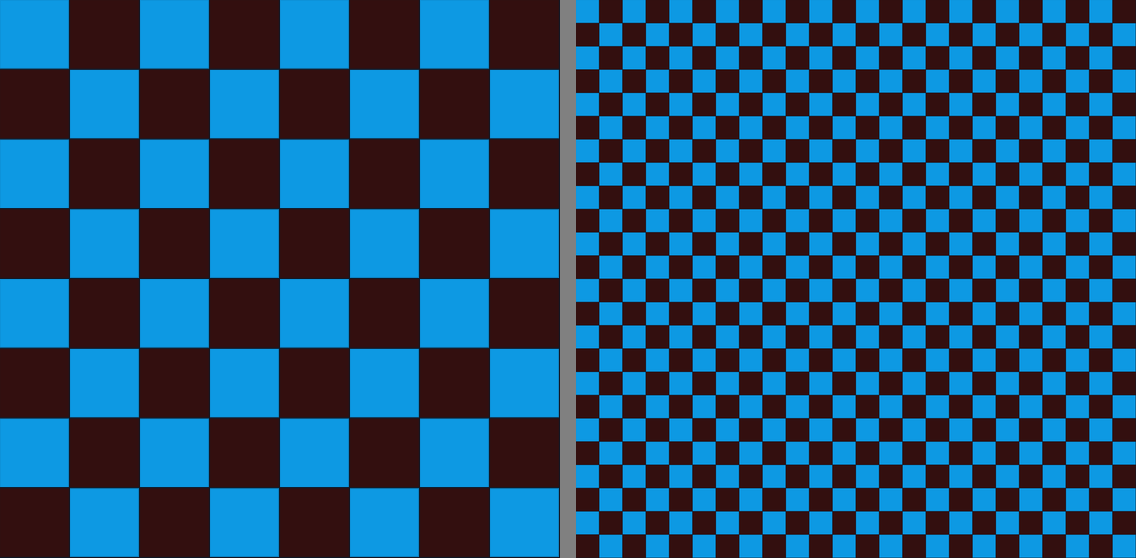
Left: one tile. Right: repeated 3 by 3.
Write a WebGL 2 fragment shader that draws this pattern.

```glsl
#version 300 es
precision highp float;

#define CELLS 8.0
#define SEAM_WIDTH 0.0175
#define SEAM_SHIFT vec2(0.008, -0.008)
#define BLUE vec3(0.05, 0.60, 0.89)
#define MAROON vec3(0.20, 0.06, 0.06)
#define SEAM_COLOR vec3(0.07, 0.09, 0.14)

uniform vec2 u_resolution;
out vec4 fragColor;

// Checker sign: +1 on even cells, -1 on odd ones, smoothed at the edges
float checkerSign(vec2 cell, vec2 edgeDistance, vec2 pixel) {
    vec2 parity = 1.0 - 2.0 * mod(floor(cell), 2.0);
    vec2 soft = parity * clamp(2.0 * edgeDistance / pixel, 0.0, 1.0);
    return soft.x * soft.y;
}

// Coverage of the thin dark line along the cell borders
float seamCoverage(vec2 edgeDistance, vec2 pixel) {
    vec2 cover = clamp((0.5 * SEAM_WIDTH - edgeDistance) / pixel + 0.5, 0.0, 1.0);
    return max(cover.x, cover.y);
}

void main() {
    vec2 pixel = CELLS / u_resolution;
    vec2 cell = gl_FragCoord.xy * pixel + SEAM_SHIFT;
    vec2 edgeDistance = 0.5 - abs(fract(cell) - 0.5);

    // Flat squares
    float maroonShare = 0.5 + 0.5 * checkerSign(cell, edgeDistance, pixel);
    vec3 color = mix(BLUE, MAROON, maroonShare);

    // Seams between them
    color = mix(color, SEAM_COLOR, seamCoverage(edgeDistance, pixel));
    fragColor = vec4(color, 1.0);
}
```
